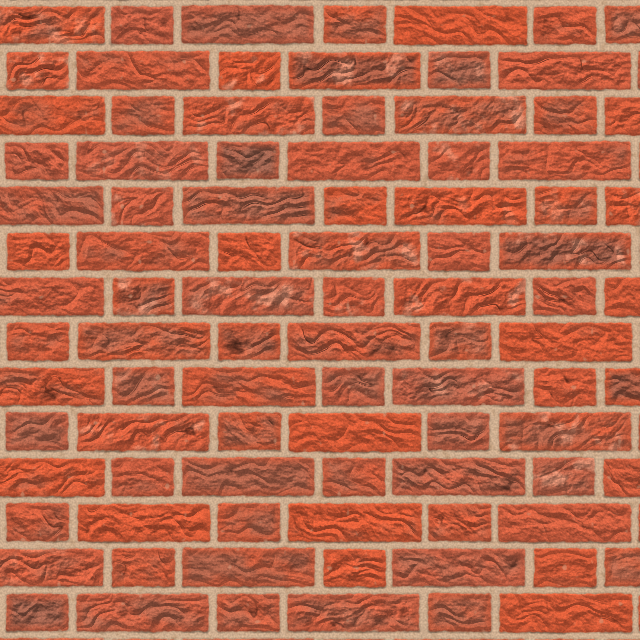
Reproduce this texture procedurally as a Shadertoy shader.

```glsl
// Weathered red brick wall: each course alternates short headers and long
// stretchers, shifted by half a period per row. Bricks are rounded boxes with
// wobbly edges; their creased faces are lit from above using warped noise.

float hash(vec2 p) {
    return fract(sin(dot(p, vec2(127.1, 311.7))) * 43758.5);
}

// Gradient dotted with the offset from lattice corner c
float corner(vec2 i, vec2 f, vec2 c) {
    float a = 6.2832 * hash(i + c);
    return dot(vec2(cos(a), sin(a)), f - c);
}

float noise(vec2 p) {
    vec2 i = floor(p), f = p - i;
    vec2 u = f * f * f * (f * (f * 6.0 - 15.0) + 10.0);
    return mix(mix(corner(i, f, vec2(0, 0)), corner(i, f, vec2(1, 0)), u.x),
               mix(corner(i, f, vec2(0, 1)), corner(i, f, vec2(1, 1)), u.x), u.y);
}

float fbm(vec2 p) {
    float sum = 0.0, amp = 1.0;
    for (int i = 0; i < 4; i++) {
        sum += amp * noise(p);
        p = mat2(1.6, 1.2, -1.2, 1.6) * p + 5.3;
        amp *= 0.5;
    }
    return sum;
}

// Long folds, bent by low noise; zero along each crease
float fold(vec2 p) {
    p += 0.45 * vec2(noise(p * 1.7), noise(p * 1.7 + 19.0));
    return abs(noise(p * vec2(0.9, 2.7)) + 0.16 * noise(p * vec2(4.0, 7.0)));
}

float relief(vec2 p) {
    return 0.55 * min(fold(p), 0.3) + 0.11 * fbm(p * vec2(3.0, 5.0));
}

float box(vec2 p, vec2 halfSize, float radius) {
    vec2 q = abs(p) - halfSize + radius;
    return length(max(q, 0.0)) + min(max(q.x, q.y), 0.0) - radius;
}

void mainImage(out vec4 fragColor, in vec2 fragCoord) {
    vec2 uv = fragCoord / iResolution.xy;
    float aa = 14.157 / iResolution.y;

    // Wall space: one course is one unit high, y runs downward
    vec2 wall = vec2(uv.x * 14.157, (1.0 - uv.y) * 14.157 - 0.055);
    float row = floor(wall.y);
    float x = wall.x / 4.664 - 0.012 - 0.5 * mod(row + 1.0, 2.0);
    float period = floor(x);
    float along = (x - period) * 4.664;
    bool header = along < 1.558;
    float width = header ? 1.558 : 3.106;
    vec2 id = vec2(period * 2.0 + (header ? 0.0 : 1.0), row);
    vec4 rnd = vec4(hash(id + 3.1), hash(id + 17.4), hash(id + 41.7), hash(id + 73.9));

    // Brick outline with slight misplacement and ragged edges
    vec2 q = vec2(along - (header ? 0.0 : 1.558) - width * 0.5, wall.y - row - 0.5);
    q += (rnd.xy - 0.5) * vec2(0.05, 0.025);
    vec2 halfSize = vec2(width * 0.5 - 0.08, 0.428) - 0.02 * rnd.zw;
    float d = box(q, halfSize, 0.05);
    d += 0.025 * noise(wall * 3.1) + 0.022 * noise(wall * 9.0);
    float brick = 1.0 - smoothstep(-aa, aa, d);

    // Face coordinates: every brick has its own grain and tilt
    float tilt = (rnd.z - 0.5) * 0.8;
    vec2 p = mat2(cos(tilt), sin(tilt), -sin(tilt), cos(tilt)) * q + rnd.xy * 60.0;
    float blotch = fbm(p * vec2(1.0, 1.6) + 9.0);
    float inside = smoothstep(0.0, 0.24, -d);

    // Clay: orange-red rims, browner hearts, occasional chalky bloom
    vec3 clay = mix(vec3(0.78, 0.33, 0.20), vec3(0.72, 0.35, 0.25), rnd.x);
    float burnt = smoothstep(0.25, 1.0, rnd.y + 0.7 * blotch) * mix(0.3, 1.0, inside);
    clay = mix(clay, vec3(0.60, 0.36, 0.28), 0.8 * burnt);
    clay = mix(clay, vec3(0.46, 0.32, 0.27), 0.6 * smoothstep(0.86, 1.0, rnd.w) * inside);
    float bloom = smoothstep(0.1, 0.55, fbm(p * 1.8 + 31.0)) * smoothstep(0.5, 0.9, rnd.z);
    clay = mix(clay, vec3(0.84, 0.57, 0.46), 0.65 * bloom);

    // Light on the relief, then dark broken creases and fine grit
    float slope = (relief(p + vec2(0.012, 0.035)) - relief(p)) / 0.037;
    float rough = mix(0.5, 1.0, rnd.w) * inside;
    clay *= 1.0 + clamp(0.30 * slope, -0.32, 0.24) * mix(0.35, 1.0, rough);
    float crease = 1.0 - smoothstep(0.0, 0.045 + aa, fold(p));
    crease *= smoothstep(-0.05, 0.4, noise(p * 1.5 + 50.0)) * rough;
    clay *= 1.0 - 0.6 * crease;
    clay *= 1.0 + 0.13 * noise(wall * 17.0) + 0.10 * noise(wall * 31.0);

    // Sunlit upper rim and shaded lower rim
    float rim = smoothstep(-0.07, 0.0, d) * smoothstep(0.2, 0.4, abs(q.y));
    clay *= 1.0 - 0.16 * rim * sign(q.y);
    float chip = smoothstep(0.42, 0.6, noise(wall * 5.0 + 80.0));
    clay = mix(clay, vec3(0.82, 0.62, 0.50), 0.5 * chip);

    // Sandy mortar, darker in pits and beneath each brick
    float sand = fbm(wall * 4.0);
    vec3 mortar = mix(vec3(0.82, 0.69, 0.57), vec3(0.70, 0.57, 0.45),
                      smoothstep(0.0, 0.8, sand));
    mortar *= 1.0 + 0.14 * noise(wall * 23.0) + 0.08 * sand;
    float contact = 1.0 - smoothstep(0.0, 0.06, d);
    float below = smoothstep(0.36, 0.44, q.y) * smoothstep(-0.3, 0.3, noise(wall * 1.4));
    mortar *= 1.0 - contact * (0.10 + 0.32 * below);

    fragColor = vec4(mix(mortar, clay, brick), 1.0);
}
```
